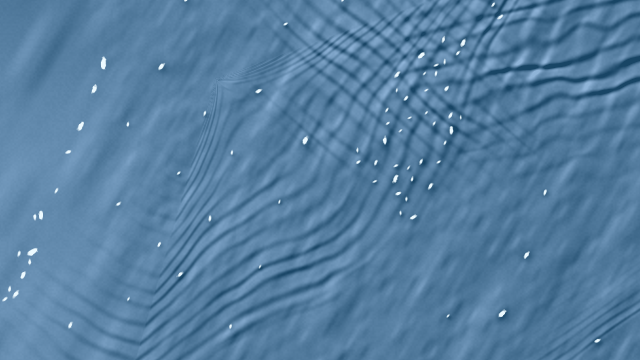
A WebGL 1 fragment shader for this texture:

```glsl
precision highp float;
uniform vec2 u_resolution;

#define RIPPLE_GAP 0.052
#define RIPPLE_GAIN 0.62
#define SWELL_GAIN 0.30
#define CHOP_GAIN 0.34
#define FRONT_CENTER vec2(0.60, 0.78)
#define FRONT_RADIUS 0.66
#define LIGHT_DIR vec2(0.48, -0.877)
#define GLINT_CELL 0.035
#define GRAIN 0.07
#define DEEP_BLUE vec3(0.17, 0.34, 0.47)
#define PALE_BLUE vec3(0.47, 0.62, 0.76)
#define GLINT_COLOR vec3(0.93, 0.98, 1.0)

const float TAU = 6.2831853;

float hash(vec2 p) {
  return fract(sin(dot(p, vec2(127.1, 311.7))) * 43758.5453);
}

float noise(vec2 p) {
  vec2 i = floor(p), f = fract(p);
  f = f * f * f * (f * (f * 6.0 - 15.0) + 10.0);
  return mix(mix(hash(i), hash(i + vec2(1, 0)), f.x),
             mix(hash(i + vec2(0, 1)), hash(i + vec2(1, 1)), f.x), f.y);
}

float fbm(vec2 p) {
  return 0.55 * noise(p) + 0.3 * noise(p * 2.03 + 7.1) + 0.15 * noise(p * 4.1 + 3.7);
}

float fadeOut(float a, float b, float x) { return 1.0 - smoothstep(a, b, x); }

// Curved wave front: x = depth behind it, y = angle along it
vec2 frontCoords(vec2 p) {
  vec2 q = p - FRONT_CENTER;
  vec2 axis = vec2(0.73, -0.68);
  float angle = atan(axis.x * q.y - axis.y * q.x, dot(q, axis));
  float bend = min(abs(angle), 1.1);
  float wobble = 0.05 * (fbm(p * 4.5) - 0.5);
  return vec2(FRONT_RADIUS + 0.2 * bend * bend * bend * bend - length(q) + wobble, angle);
}

// Broken wave train, scaled so that its slope is independent of the gap
float train(float across, float along, float gap, float seed) {
  vec2 cell = vec2(across / gap * 0.6, along / gap * 0.28) + seed;
  float phase = TAU * across / gap + 4.5 * noise(cell * 0.8);
  float crest = sin(phase + 0.45 * sin(phase));
  return gap / TAU * crest * (0.25 + 1.1 * noise(cell + 19.3));
}

float waterHeight(vec2 p) {
  vec2 f = frontCoords(p);
  float upperRight = smoothstep(0.95, 1.45, p.x) * smoothstep(0.42, 0.9, p.y);

  // Rings trailing behind the front
  float ringFade = exp(-2.9 * max(f.x, 0.0)) * smoothstep(-0.035, 0.02, f.x)
                 * fadeOut(1.0, 1.9, abs(f.y));
  float h = RIPPLE_GAIN * ringFade * train(f.x, f.y * 0.65, RIPPLE_GAP, 3.0);

  // Crossing ripples in the upper middle
  float crossFade = smoothstep(0.6, 1.05, p.x) * fadeOut(1.25, 1.6, p.x) * smoothstep(0.35, 0.8, p.y);
  h += 0.75 * crossFade * train(dot(p, vec2(0.66, 0.75)), dot(p, vec2(0.75, -0.66)), 0.046, 31.0);

  // Choppy cells in the upper right
  vec2 w = p + 0.03 * vec2(noise(p * 13.0), noise(p * 13.0 + 5.0));
  h += 0.72 * upperRight * train(dot(w, vec2(-0.25, 0.97)), w.x, 0.056, 57.0);
  h += 0.40 * upperRight * train(dot(w, vec2(0.9, -0.4)), w.y, 0.07, 71.0);

  // Fine diagonal lines in the lower right
  float d = dot(p - vec2(1.6, 0.03), vec2(-0.55, 0.83)) + 0.02 * noise(p * 5.0);
  float fineFade = smoothstep(-0.02, 0.01, d) * exp(-16.0 * max(d, 0.0)) * smoothstep(1.35, 1.6, p.x);
  h += 0.5 * fineFade * train(d, p.x, 0.024, 83.0);

  // Slow swell and small chop
  vec2 slanted = vec2(dot(p, vec2(0.87, -0.5)), dot(p, vec2(0.5, 0.87)));
  h += SWELL_GAIN * 0.05 * noise(slanted * vec2(15.0, 5.0));
  h += CHOP_GAIN * 0.018 * noise(slanted * vec2(42.0, 21.0) + 11.0) * smoothstep(0.1, 0.6, p.x);
  return h;
}

float glintDensity(vec2 p) {
  vec2 f = frontCoords(p);
  float front = smoothstep(-0.03, 0.01, f.x) * fadeOut(0.16, 0.27, f.x)
              * smoothstep(0.0, 0.2, f.y) * fadeOut(0.85, 1.1, f.y);
  float leftLine = fadeOut(0.02, 0.04, abs(p.x - (p.y - 0.1) / 2.6)) * fadeOut(0.36, 0.42, p.y);
  return 0.42 * front + 0.5 * leftLine + 0.006;
}

// x = bright speck, y = dark rim below it
vec2 glints(vec2 p) {
  vec2 result = vec2(0.0);
  float soft = 1.2 / u_resolution.y;
  for (int j = -1; j <= 1; j++) {
    for (int i = -1; i <= 1; i++) {
      vec2 cell = floor(p / GLINT_CELL) + vec2(i, j);
      vec2 center = (cell + 0.15 + 0.7 * vec2(hash(cell), hash(cell + 41.0))) * GLINT_CELL;
      float present = step(hash(cell + 77.0), glintDensity(center));
      float size = mix(0.004, 0.012, pow(hash(cell + 13.0), 2.0)) * (center.x < 0.3 ? 1.5 : 1.0);
      float turn = 0.4 + 1.2 * hash(cell + 5.0);
      vec2 dir = vec2(cos(turn), sin(turn)), q = p - center;
      vec2 local = vec2(dot(q, dir), dot(q, vec2(-dir.y, dir.x)) * 2.1);
      float edge = length(local) - size * (0.75 + 0.5 * noise(p * 170.0));
      float rim = length(q - vec2(0.003, -0.005)) / (size * 1.7);
      result = max(result, present * vec2(fadeOut(-soft, soft * 1.5, edge), exp(-rim * rim)));
    }
  }
  return result;
}

void main() {
  vec2 p = gl_FragCoord.xy / u_resolution.y;
  vec2 f = frontCoords(p);
  vec2 stepVec = LIGHT_DIR * 0.003;
  float slope = (waterHeight(p + stepVec) - waterHeight(p - stepVec)) / 0.006;

  // Broad light, brighter on the left
  float tone = 0.55 + 0.26 * fadeOut(0.0, 0.5, p.x) * smoothstep(1.1, 0.5, p.y + 0.0 * p.x);
  tone += 0.22 * (fbm(p * 2.2 + 4.0) - 0.5) - 0.1 * smoothstep(0.9, 1.7, p.x);
  tone += 0.85 * slope;

  // Dark crease and pale shoulder of the front
  float crease = (f.x - 0.004) / 0.009, shoulder = (f.x - 0.026) / 0.011;
  float along = fadeOut(0.75, 1.1, abs(f.y)) * (0.3 + 0.9 * noise(p * 9.0));
  tone += along * (0.26 * exp(-shoulder * shoulder) - 0.5 * exp(-crease * crease));

  vec2 glint = glints(p);
  tone += GRAIN * (noise(p * 190.0) - 0.5) - 0.4 * glint.y * smoothstep(0.2, 0.5, p.x);
  vec3 color = mix(DEEP_BLUE, PALE_BLUE, clamp(tone, -0.25, 1.3));
  gl_FragColor = vec4(mix(color, GLINT_COLOR, glint.x), 1.0);
}
```
